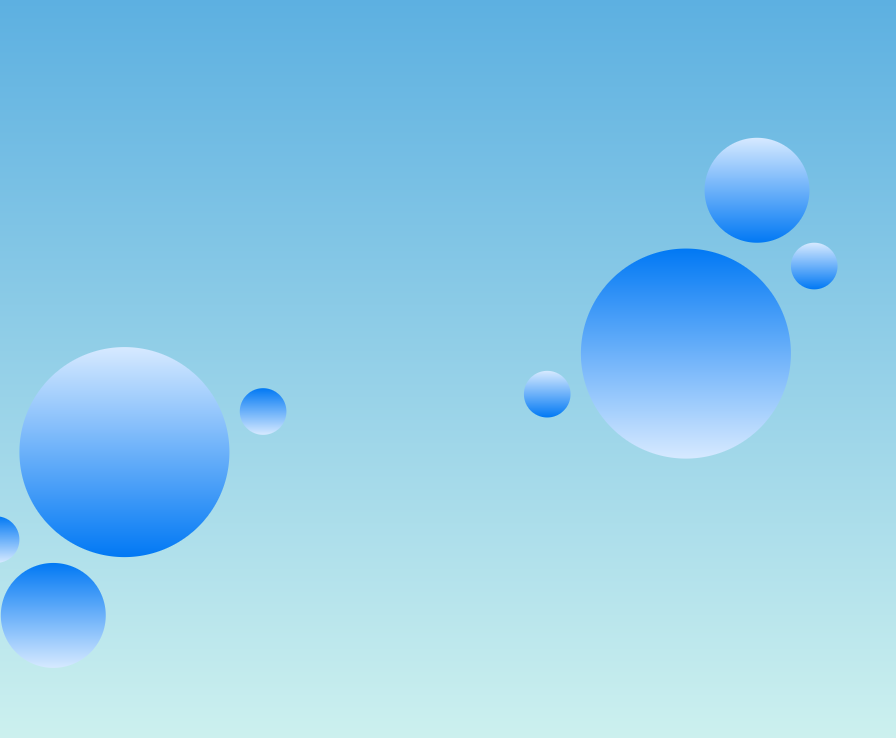
Give the GLSL for this background, as a WebGL 2 fragment shader.

```glsl
#version 300 es
precision highp float;
// Two clusters of shaded bubbles over a vertical sky gradient.
// Each cluster is one large disc with three satellites; the left cluster
// is the right one turned by half a circle, shading included.

#define SKY_TOP vec3(0.363, 0.690, 0.882)
#define SKY_BOTTOM vec3(0.800, 0.942, 0.935)
#define BUBBLE_DEEP vec3(0.004, 0.472, 0.957)
#define BUBBLE_PALE vec3(0.840, 0.915, 1.000)
#define RIGHT_CENTER vec2(0.9294, 0.5209)
#define LEFT_CENTER vec2(0.1686, 0.3874)
#define LARGE_RADIUS 0.1423
#define MEDIUM_RADIUS 0.0711
#define SMALL_RADIUS 0.0316

uniform vec2 u_resolution;
out vec4 fragColor;

// Lays a disc over the base; paleSide is +1 for a pale top, -1 for a pale bottom.
vec3 addBubble(vec3 base, vec2 p, float radius, float paleSide, float pixel) {
    float height = clamp(0.5 + 0.5 * paleSide * p.y / radius, 0.0, 1.0);
    vec3 shade = mix(BUBBLE_DEEP, BUBBLE_PALE, height);
    float cover = clamp(0.5 - (length(p) - radius) / pixel, 0.0, 1.0);
    return mix(base, shade, cover);
}

// Draws one large disc and its satellites; turn = -1 rotates the group by 180 degrees.
vec3 addCluster(vec3 base, vec2 p, float turn, float pixel) {
    vec3 satellites[3] = vec3[3](
        vec3(0.0964, 0.2213, MEDIUM_RADIUS),
        vec3(0.1739, 0.1186, SMALL_RADIUS),
        vec3(-0.1879, -0.0550, SMALL_RADIUS));
    vec3 color = addBubble(base, p, LARGE_RADIUS, -turn, pixel);
    for (int i = 0; i < 3; i++) {
        vec2 offset = turn * satellites[i].xy;
        color = addBubble(color, p - offset, satellites[i].z, turn, pixel);
    }
    return color;
}

void main() {
    // Canvas height is one unit.
    vec2 p = gl_FragCoord.xy / u_resolution.y;
    float pixel = 1.0 / u_resolution.y;

    vec3 color = mix(SKY_BOTTOM, SKY_TOP, p.y);
    color = addCluster(color, p - RIGHT_CENTER, 1.0, pixel);
    color = addCluster(color, p - LEFT_CENTER, -1.0, pixel);
    fragColor = vec4(color, 1.0);
}
```
